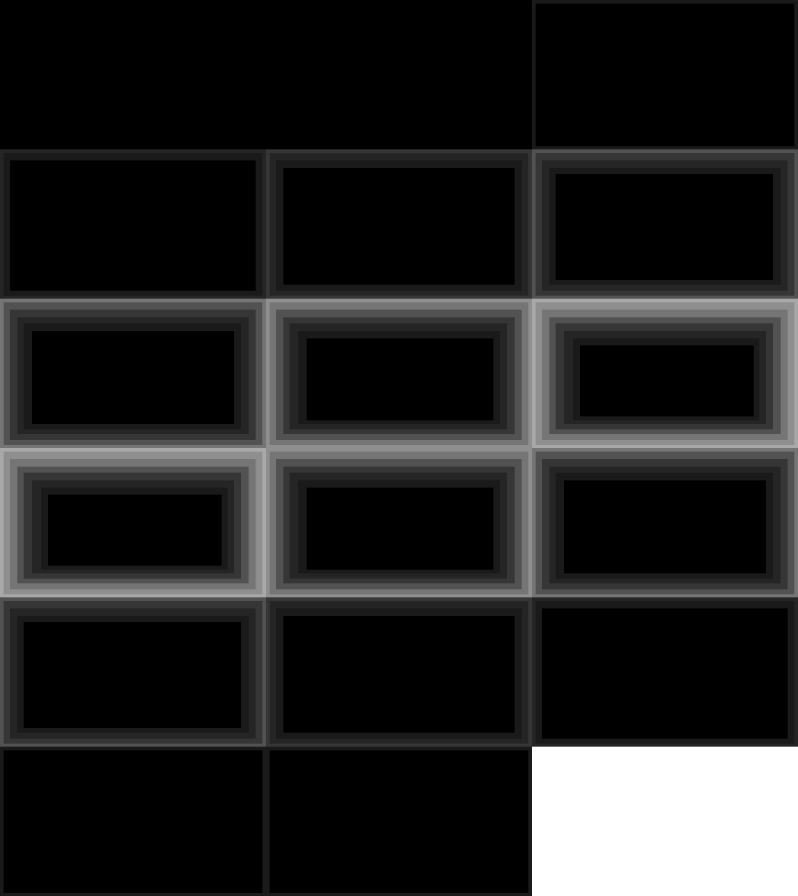
Reproduce this background procedurally as a Shadertoy shader.

```glsl
// Grid of nested grey frames that thicken and brighten toward the middle cells, with one white cell.
#define COLUMNS 3.0
#define ROWS 6.0
#define CELL vec2(228.0, 128.0)  // cell size in design units
#define PEAK_INDEX 8.5           // reading-order position of the thickest frames
#define MAX_RINGS 7
#define SAMPLES 3                // antialiasing samples per axis

// Ring insets from the cell edges: left, right, top, bottom
const vec4 INSETS[MAX_RINGS] = vec4[](
    vec4( 3.2,  3.2,  3.2,  2.6),
    vec4( 8.5,  8.8,  9.3,  6.8),
    vec4(14.8, 14.8, 16.0, 12.0),
    vec4(20.2, 21.4, 21.2, 16.0),
    vec4(27.5, 27.5, 27.6, 20.6),
    vec4(35.0, 33.0, 34.0, 23.8),
    vec4(41.0, 38.0, 40.0, 27.0));

// Grey by ring, from the black core outward
const float GREYS[MAX_RINGS + 1] = float[](
    0.0, 0.10, 0.145, 0.212, 0.32, 0.46, 0.56, 0.66);

// Number of rings in a cell, rising to the peak and falling again
int ringCount(float index) {
    float count = float(MAX_RINGS) - floor(abs(index - PEAK_INDEX));
    float lastFrame = step(2.0 * PEAK_INDEX - 1.5, index);
    return int(max(count, lastFrame));
}

// Grey of the grid at a canvas position in 0..1
float gridGrey(vec2 uv) {
    vec2 grid = vec2(uv.x, 1.0 - uv.y) * vec2(COLUMNS, ROWS);
    vec2 cell = floor(grid);
    float index = cell.x + COLUMNS * cell.y;
    if (index > COLUMNS * ROWS - 1.5) return 1.0;

    // Distances to the left, right, top and bottom edges
    vec2 p = fract(grid) * CELL;
    vec4 edges = vec4(p.x, CELL.x - p.x, p.y, CELL.y - p.y);

    // Each inset crossed steps one ring closer to the core
    int ring = ringCount(index);
    for (int k = 0; k < MAX_RINGS; k++) {
        if (all(greaterThan(edges, INSETS[k]))) ring--;
    }
    return GREYS[max(ring, 0)];
}

void mainImage(out vec4 fragColor, in vec2 fragCoord) {
    // Average a small sample grid to smooth every edge
    float grey = 0.0;
    for (int y = 0; y < SAMPLES; y++) {
        for (int x = 0; x < SAMPLES; x++) {
            vec2 offset = (vec2(x, y) + 0.5) / float(SAMPLES) - 0.5;
            grey += gridGrey((fragCoord + offset) / iResolution.xy);
        }
    }
    fragColor = vec4(vec3(grey / float(SAMPLES * SAMPLES)), 1.0);
}
```
